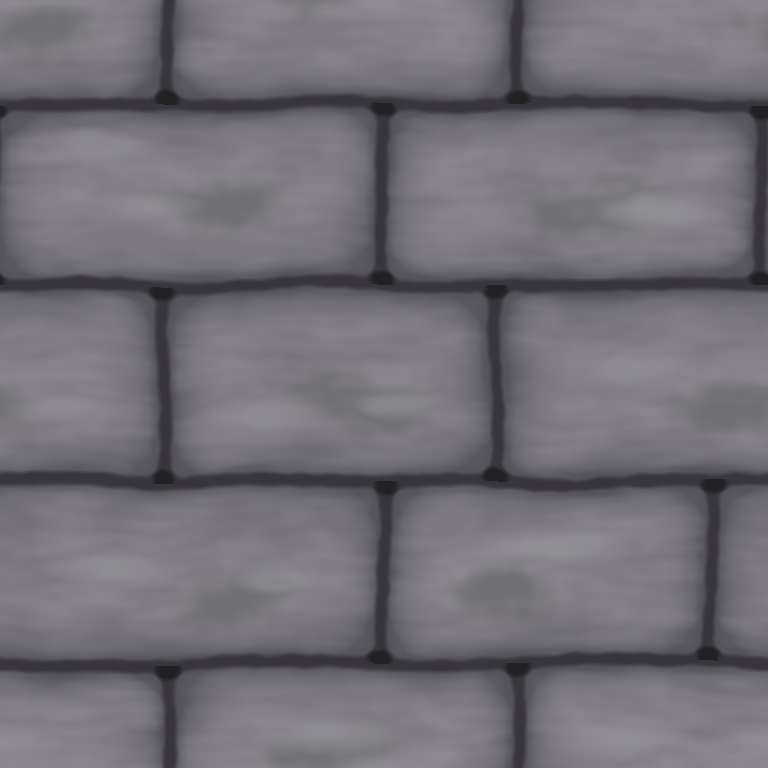
A three.js fragment shader for this texture:

```glsl
#define ROWS 4.0
#define ROW_LIFT vec4(0.013, 0.0, 0.004, -0.012)
#define FIRST_JOINT vec4(0.217, 0.497, 0.214, 0.496)
#define BRICK_WIDTH vec4(0.455, 0.427, 0.433, 0.494)
#define JOINT_HALF 0.0078
#define KNOT_SIZE 0.016
#define KNOT_COLOR vec3(0.13, 0.13, 0.14)
#define JOINT_COLOR vec3(0.22, 0.21, 0.235)
#define EDGE_COLOR vec3(0.335, 0.325, 0.355)
#define STONE_COLOR vec3(0.515, 0.505, 0.53)
#define PATCH_COLOR vec3(0.41, 0.41, 0.415)
#define GLINT_COLOR vec3(0.585, 0.58, 0.60)

varying vec2 vUv;

vec2 hash2(vec2 p) {
  vec2 k = vec2(dot(p, vec2(127.1, 311.7)), dot(p, vec2(269.5, 183.3)));
  return fract(sin(k) * 43758.5);
}

float corner(vec2 cell, vec2 offset, float period) {
  cell.x = mod(cell.x, period);
  return dot(hash2(cell) * 2.0 - 1.0, offset);
}

// Gradient noise that repeats along x
float noise(vec2 p, float period) {
  vec2 i = floor(p), f = fract(p), e = vec2(1.0, 0.0);
  vec2 s = f * f * f * (f * (f * 6.0 - 15.0) + 10.0);
  float low = mix(corner(i, f, period), corner(i + e, f - e, period), s.x);
  float high = mix(corner(i + e.yx, f - e.yx, period), corner(i + 1.0, f - 1.0, period), s.x);
  return mix(low, high, s.y);
}

float pick(vec4 values, float row) {
  return dot(values, vec4(equal(vec4(0.0, 1.0, 2.0, 3.0), vec4(mod(row, ROWS)))));
}

// Height of the wavy joint above a row
float jointHeight(float row, float x) {
  float wave = noise(vec2(x * 6.0, mod(row, ROWS) * 5.3 + 0.4), 6.0);
  return (row + 0.5) / ROWS + pick(ROW_LIFT, row) + 0.016 * wave;
}

// Distance inward from the rounded outline of a brick
float inset(vec2 side, float radius) {
  vec2 q = radius - side;
  return radius - length(max(q, 0.0)) - min(max(q.x, q.y), 0.0);
}

// Soft, ragged oval of paint
float smear(vec2 p, vec2 center, vec2 size, float ragged) {
  return 1.0 - smoothstep(0.25, 1.15, length((p - center) / size) + ragged);
}

void main() {
  // Row and its two horizontal joints
  float row = floor(vUv.y * ROWS + 0.5);
  if (vUv.y > jointHeight(row, vUv.x)) row += 1.0;
  else if (vUv.y < jointHeight(row - 1.0, vUv.x)) row -= 1.0;
  float bottom = jointHeight(row - 1.0, vUv.x);
  float top = jointHeight(row, vUv.x);
  float rowId = mod(row, ROWS);

  // Brick within the row, with slightly leaning ends
  float lean = 0.012 * noise(vec2((vUv.y - row / ROWS) * 7.0 + 3.0, rowId * 3.7 + 0.6), 64.0);
  float x = fract(vUv.x - pick(FIRST_JOINT, row) + lean);
  float width = pick(BRICK_WIDTH, row);
  float second = step(width, x);
  x -= second * width;
  width = mix(width, 1.0 - width, second);
  vec2 p = vec2(x, vUv.y - bottom);
  vec2 size = vec2(width, top - bottom);
  vec2 side = min(p, size - p);
  vec2 id = vec2(second, rowId);
  vec2 seed = hash2(id + 7.0);
  vec2 q = p + seed * 9.0;

  // Brush strokes, stretched along the brick
  float broad = noise(q * vec2(9.0, 22.0), 512.0);
  float fine = noise(q * vec2(17.0, 75.0) + 31.0, 512.0);
  float rough = noise(q * vec2(34.0, 38.0) + 57.0, 512.0);

  // Face fading toward its worn border
  float d = inset(side, 0.028) + 0.004 * rough;
  float depth = inset(side, 0.075) + 0.014 * broad + 0.006 * fine;
  float face = 1.0 - exp(-max(depth - 0.007, 0.0) / 0.026);
  face = mix(face, smoothstep(0.012, 0.024, d + 0.004 * fine), 0.13);
  vec3 color = mix(EDGE_COLOR, STONE_COLOR, face);
  color += (0.055 * broad + 0.03 * fine + 0.02 * rough + 0.02 * (seed.x - 0.5)) * face;

  // One dull patch and two pale glints per brick
  float ragged = 0.7 * broad + 0.35 * rough;
  vec2 spot = size * mix(vec2(0.3, 0.25), vec2(0.75, 0.55), hash2(id + 19.0));
  color = mix(color, PATCH_COLOR, 0.65 * smear(p, spot, vec2(0.09, 0.04), ragged));
  for (float i = 0.0; i < 2.0; i++) {
    vec2 glint = size * mix(vec2(0.2, 0.3), vec2(0.8, 0.78), hash2(id + 41.0 + i * 13.0));
    color = mix(color, GLINT_COLOR, 0.6 * smear(p, glint, vec2(0.085, 0.026), ragged + 0.2 * i));
  }

  // Dark joints of uneven width
  float halfWidth = JOINT_HALF * (1.0 + 0.35 * broad);
  color = mix(JOINT_COLOR, color, smoothstep(halfWidth - 0.004, halfWidth + 0.004, d));

  // Knots where the upright joints end
  float knot = length((side - vec2(0.0, 0.006)) * vec2(0.9, 1.2)) + 0.006 * rough;
  color = mix(KNOT_COLOR, color, smoothstep(KNOT_SIZE * 0.6, KNOT_SIZE * 1.15, knot));

  gl_FragColor = vec4(color, 1.0);
}
```
